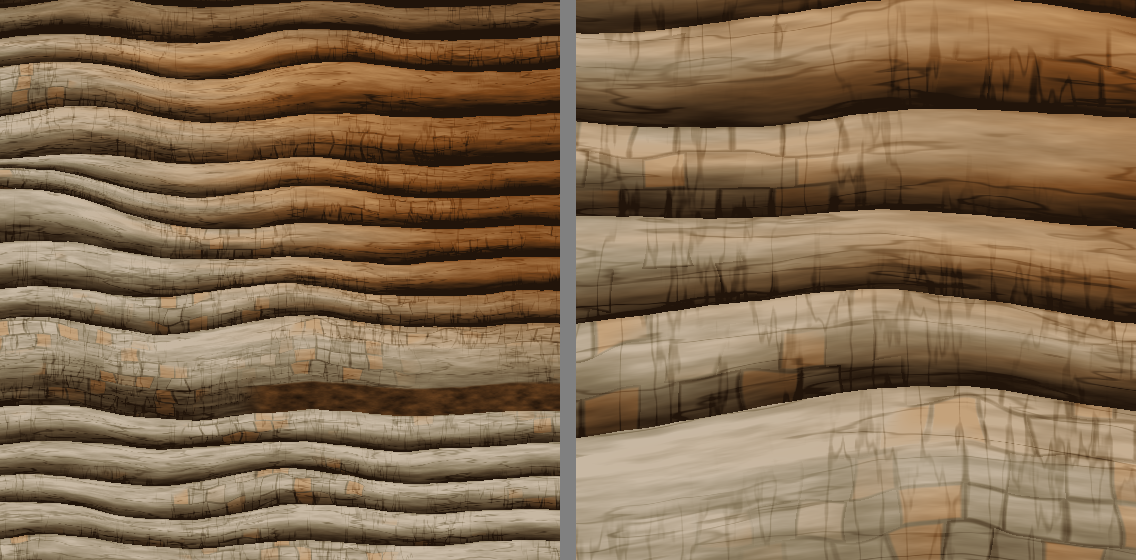
Left, the full canvas; right, a detail of the centre.
Write a Shadertoy shader that draws this texture.

```glsl
// Stacked wavy layers of weathered wood, pale grey at lower left to rust at upper right.
#define PALE  vec3(0.78, 0.72, 0.64)
#define DRAB  vec3(0.55, 0.49, 0.38)
#define UMBER vec3(0.35, 0.28, 0.19)
#define DARK  vec3(0.13, 0.08, 0.04)
#define RUST  vec3(0.48, 0.27, 0.10)
#define HONEY vec3(0.76, 0.58, 0.38)
#define LAYERS 16
#define SPACING 0.058
#define WAVE 0.011
#define GRAIN 0.34
#define CRACKS 0.42

float hash(vec2 p) {
    p = fract(p * vec2(0.1031, 0.1137));
    p += dot(p, p.yx + 33.33);
    return fract((p.x + p.y) * p.x * 17.0);
}

float noise(vec2 p) {
    vec2 i = floor(p), f = fract(p);
    f = f * f * (3.0 - 2.0 * f);
    return mix(mix(hash(i), hash(i + vec2(1, 0)), f.x),
               mix(hash(i + vec2(0, 1)), hash(i + vec2(1, 1)), f.x), f.y);
}

float fbm(vec2 p) {
    float sum = 0.0, amp = 0.5;
    for (int i = 0; i < 4; i++) {
        sum += amp * noise(p);
        p = p * 2.03 + 17.3;
        amp *= 0.5;
    }
    return sum / 0.9375;
}

// Resting height of the top of layer k; one layer is wide, the upper ones spread.
float restHeight(float k) {
    return 0.03 + SPACING * k + 0.1 * step(4.5, k) + 0.05 * smoothstep(10.0, 12.0, k);
}

// Wavy top of layer k, calmer to the right, with the middle layers lifted at the left.
float layerTop(float k, float x) {
    float calm = mix(1.0, 0.35, smoothstep(0.5, 0.9, x));
    float crest = 0.53 + 0.06 * smoothstep(7.0, 11.0, k);
    float wave = cos(13.6 * (x - crest)) + 0.55 * sin(9.0 * x + 1.7 * k);
    float lift = 0.13 * max(0.0, 0.45 - x) * exp(-pow((k - 8.2) / 1.4, 2.0));
    float ragged = 0.007 * (fbm(vec2(x * 14.0, k * 7.0 + 50.0)) - 0.5);
    return restHeight(k) + WAVE * calm * wave + lift + ragged;
}

// Thin dark lines where a noise field crosses its middle value.
float crackLines(vec2 p, float width) {
    return 1.0 - smoothstep(0.0, width, abs(fbm(p) - 0.5));
}

// Tone 0..1 through the grey or the warm wood colours.
vec3 woodColor(float tone, float warmth) {
    vec3 grey = mix(DARK, UMBER, clamp(tone * 3.0, 0.0, 1.0));
    grey = mix(grey, DRAB, clamp(tone * 3.0 - 1.0, 0.0, 1.0));
    grey = mix(grey, PALE, clamp(tone * 3.0 - 2.0, 0.0, 1.0));
    vec3 warm = mix(DARK, RUST, clamp(tone * 2.0, 0.0, 1.0));
    warm = mix(warm, HONEY, clamp(tone * 2.0 - 1.0, 0.0, 1.0));
    return mix(grey, warm, warmth);
}

void mainImage(out vec4 fragColor, in vec2 fragCoord) {
    vec2 uv = fragCoord / iResolution.xy;

    // Find the layer; lower layers overlap those above.
    float k = 0.0, bottom = -0.04, top = -0.04;
    for (int i = 0; i < LAYERS; i++) {
        k = float(i);
        bottom = top;
        top = max(top, layerTop(k, uv.x));
        if (uv.y < top) break;
    }
    float rise = uv.y - bottom;
    float t = clamp(rise / max(top - bottom, 0.004), 0.0, 1.0);
    float v = t * (restHeight(k) - restHeight(k - 1.0)) + k * 1.37 + 3.0;
    vec2 p = vec2(uv.x + 2.0, v);

    // Rounded shading with a contact shadow above the layer below.
    float tone = mix(0.16, 0.94, smoothstep(0.0, 0.72, t + 0.25 * (fbm(p * vec2(5, 30)) - 0.5)));
    tone *= 1.0 - 0.85 * exp(-rise / 0.005);
    tone -= 0.12 * smoothstep(0.94, 1.0, t);

    // Warm stain, streaked along the grain.
    float streak = fbm(p * vec2(3.0, 55.0));
    float warmth = smoothstep(0.75, 1.45, uv.x + 0.9 * uv.y + 0.4 * (streak - 0.3));
    warmth *= smoothstep(0.28, 0.55, uv.y) * (1.0 - 0.5 * smoothstep(0.9, 0.96, uv.y));
    tone -= 0.38 * warmth * smoothstep(0.4, 1.0, uv.x) * (0.35 + streak);
    tone -= 0.28 * smoothstep(0.91, 0.96, uv.y);

    // Fine grain, long splits and short cross cracks.
    tone += GRAIN * (fbm(p * vec2(24.0, 210.0)) - 0.5) + 0.22 * (streak - 0.5);
    float patches = fbm(p * vec2(5.0, 12.0) + 9.0);
    float splits = crackLines(p * vec2(7.0, 75.0), 0.035);
    float checks = crackLines(p * vec2(65.0, 13.0), 0.045) * smoothstep(0.35, 0.6, patches);
    tone -= CRACKS * (0.65 * splits + 0.55 * checks) * (0.3 + 0.7 * streak);

    // Rectangular chips, gathered in a few places.
    vec2 grid = p * vec2(32.0, 42.0) + 0.5 * (vec2(noise(p * 30.0), noise(p * 30.0 + 7.0)) - 0.5);
    grid.x += 0.6 * hash(vec2(floor(grid.y), 5.0));
    vec2 border = 0.5 - abs(fract(grid) - 0.5);
    float chip = hash(floor(grid));
    float cluster = exp(-dot((uv - vec2(0.6, 0.35)) * vec2(9, 22), (uv - vec2(0.6, 0.35)) * vec2(9, 22)));
    cluster = max(cluster, 0.75 * smoothstep(0.52, 0.68, patches));
    float seam = 1.0 - smoothstep(0.02, 0.09, min(border.x, border.y));
    tone += cluster * (0.22 * (chip - 0.5) - 0.32 * seam * step(0.3, chip));
    warmth = max(warmth, 0.8 * cluster * smoothstep(0.72, 0.8, chip) * (1.0 - seam));

    // Rough dark bark along the right of the wide layer.
    float strip = smoothstep(0.42, 0.48, uv.x) * (1.0 - smoothstep(0.045, 0.052, rise + 0.02 * (streak - 0.5)));
    strip *= 1.0 - step(0.5, abs(k - 5.0));
    tone = mix(tone, 0.5 * fbm(uv * vec2(45.0, 110.0)) - 0.05, strip);
    warmth = mix(warmth, 0.75, strip);

    fragColor = vec4(woodColor(clamp(tone, 0.0, 1.0), warmth), 1.0);
}
```
